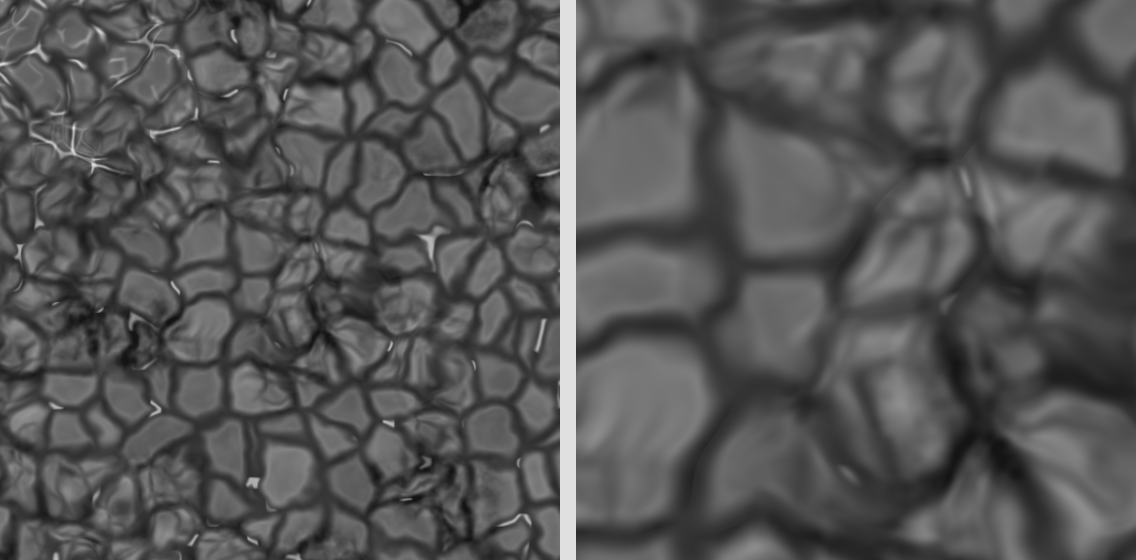
Left, the full canvas; right, a detail of the centre.
Write a Shadertoy shader that draws this texture.

```glsl
// Grey solar granulation: rounded cells, dark lanes, mottling and bright filaments.

const float CELLS = 12.0;          // large cells across the canvas
const float FINE_SCALE = 2.1;      // fragments per large cell
const float JITTER = 0.9;
const float SIZE_SPREAD = 0.38;    // variation of cell size
const float CORNER_SHARPNESS = 26.0;
const float LANE_WIDTH = 0.23;     // in cell units
const float LANE_TONE = 0.205;
const float CELL_TONE = 0.415;
const float RIM_LIGHT = 0.04;
const float TONE_SPREAD = 0.10;
const float FRAGMENT_DEPTH = 0.12;
const float MOTTLE = 0.085;
const float SHADE_DEPTH = 0.13;
const float FILAMENT_WIDTH = 0.045;
const float FILAMENT_LIGHT = 0.50;
const vec2 NETWORK_CENTER = vec2(0.08, 0.92);
const float NETWORK_RADIUS = 0.36;

// Integer hash giving two values in 0..1
vec2 hash2(vec2 p) {
    uvec2 v = uvec2(ivec2(floor(p)) + 4096);
    v = v * 1664525u + 1013904223u;
    v.x += v.y * 1664525u;
    v.y += v.x * 1664525u;
    v ^= v >> 16u;
    v.x += v.y * 1664525u;
    v.y += v.x * 1664525u;
    v ^= v >> 16u;
    return vec2(v >> 8u) / 16777216.0;
}

// Smooth value noise in -1..1
float noise(vec2 p) {
    vec2 i = floor(p), f = p - i;
    f = f * f * f * (f * (f * 6.0 - 15.0) + 10.0);
    float low = mix(hash2(i).x, hash2(i + vec2(1, 0)).x, f.x);
    float high = mix(hash2(i + vec2(0, 1)).x, hash2(i + vec2(1, 1)).x, f.x);
    return 2.0 * mix(low, high, f.y) - 1.0;
}

float fbm(vec2 p) {
    const mat2 turn = mat2(0.8, 0.6, -0.6, 0.8);
    float sum = 0.0, amplitude = 0.6;
    for (int i = 0; i < 3; i++) {
        sum += amplitude * noise(p);
        p = turn * p * 1.9 + 17.3;
        amplitude *= 0.55;
    }
    return sum;
}

vec2 warp(vec2 p) {
    vec2 broad = vec2(noise(p * 1.1 + 31.0), noise(p * 1.1 + 77.0));
    vec2 small = vec2(noise(p * 3.2 + 11.0), noise(p * 3.2 + 53.0));
    return p + 0.22 * broad + 0.075 * small;
}

// Offset from p to a cell seed, and the size weight of that cell
vec3 seed(vec2 id, vec2 p) {
    vec2 offset = id + 0.5 + JITTER * (hash2(id) - 0.5) - p;
    return vec3(offset, SIZE_SPREAD * hash2(id + 213.0).x);
}

// Weighted Voronoi: x = rounded distance to the border, y = cell random
vec2 granules(vec2 p) {
    vec2 base = floor(p), nearestId = base;
    vec3 nearest = vec3(0.0);
    float best = 1e3;
    for (int k = 0; k < 25; k++) {
        vec2 id = base + vec2(k % 5 - 2, k / 5 - 2);
        vec3 s = seed(id, p);
        float power = dot(s.xy, s.xy) - s.z;
        if (power < best) { best = power; nearest = s; nearestId = id; }
    }
    float sum = 1e-6;
    for (int k = 0; k < 25; k++) {
        vec2 id = base + vec2(k % 5 - 2, k / 5 - 2);
        if (id == nearestId) continue;
        vec3 s = seed(id, p);
        float gap = dot(s.xy, s.xy) - s.z - best;
        float border = gap / max(2.0 * distance(s.xy, nearest.xy), 0.05);
        sum += exp(-CORNER_SHARPNESS * border);
    }
    return vec2(max(-log(sum) / CORNER_SHARPNESS, 0.0), hash2(nearestId + 91.0).y);
}

void mainImage(out vec4 fragColor, in vec2 fragCoord) {
    vec2 uv = fragCoord / iResolution.xy;
    vec2 p = uv * CELLS;
    vec2 q = warp(p);
    vec2 cell = granules(q);
    vec2 fragment = granules(q * FINE_SCALE + 40.0);

    // Cells with soft lanes, slightly lit rims and individual tones
    float body = smoothstep(0.0, LANE_WIDTH, cell.x);
    float tone = mix(LANE_TONE, CELL_TONE, body);
    float rim = (cell.x - 0.2) / 0.08;
    tone += RIM_LIGHT * exp(-rim * rim);
    tone += TONE_SPREAD * (cell.y - 0.5) * body;

    // Broken cells and cloudy mottling
    float broken = smoothstep(-0.15, 0.45, noise(p * 0.65 + 19.0) + 0.5 * (cell.y - 0.5));
    float crack = 1.0 - smoothstep(0.0, 0.28, fragment.x);
    tone -= FRAGMENT_DEPTH * broken * crack * body;
    tone += MOTTLE * fbm(q * 2.6 + 5.0) * (0.5 + 1.1 * broken);

    // Scattered dark, rough patches
    float shade = smoothstep(0.3, 0.8, noise(p * 0.6 + 67.0));
    tone -= SHADE_DEPTH * shade * (0.5 + fbm(p * 3.5 + 29.0));

    // Bright threads in the network corner, rare glints elsewhere
    float network = 1.0 - smoothstep(0.3, 1.0, distance(uv, NETWORK_CENTER) / NETWORK_RADIUS);
    float thread = cell.x / FILAMENT_WIDTH;
    float beads = noise(p * 2.4 + 83.0);
    float lit = network * smoothstep(-0.25, 0.7, beads) + smoothstep(0.62, 0.9, beads);
    tone += FILAMENT_LIGHT * exp(-thread * thread) * min(lit, 1.0);
    float wisp = fragment.x / 0.09;
    tone += 0.2 * network * exp(-wisp * wisp) * smoothstep(0.1, 0.7, beads);

    fragColor = vec4(vec3(clamp(tone, 0.08, 0.95)), 1.0);
}
```
